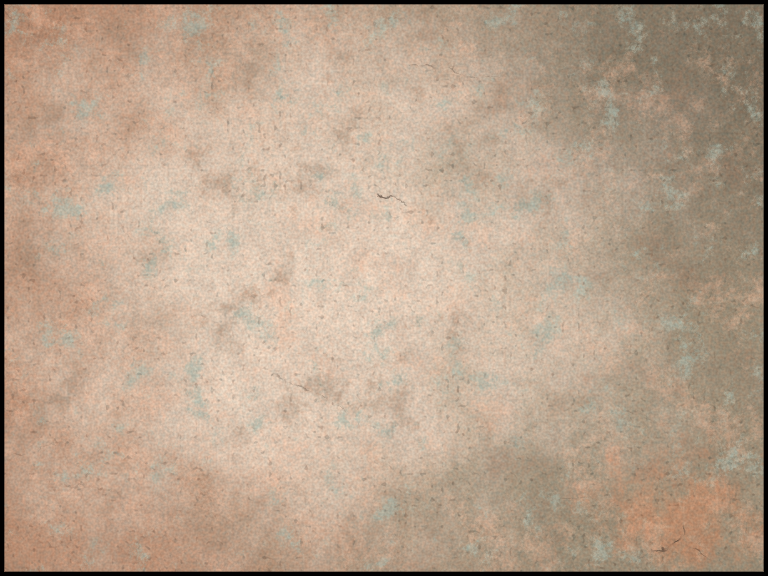
Give the GLSL for this texture, as a WebGL 1 fragment shader.

```glsl
precision highp float;
// Weathered plaster wall: a cream centre fading to rust on the left and olive
// on the right, with broken teal and peach stains, crisp grain and thin cracks.
// Layers of rough gradient noise tint a vignette inside a thin black frame.

uniform vec2 u_resolution;

const vec3 CREAM = vec3(0.880, 0.795, 0.715);
const vec3 RUST = vec3(0.690, 0.530, 0.430);
const vec3 OLIVE = vec3(0.605, 0.545, 0.460);
const vec3 TEAL = vec3(0.640, 0.690, 0.640);
const vec3 PEACH = vec3(0.880, 0.700, 0.590);
const vec3 UMBER = vec3(0.570, 0.470, 0.390);
const vec3 ORANGE = vec3(0.870, 0.560, 0.400);
const vec3 CRACK = vec3(0.300, 0.240, 0.200);
const vec3 FRAME = vec3(0.008, 0.004, 0.004);

vec2 hash2(vec2 cell) {
  vec3 h = fract(cell.xyx * vec3(0.1031, 0.1030, 0.0973));
  h += dot(h, h.yzx + 33.33);
  return fract((h.xx + h.yz) * h.zy);
}

float cornerSlope(vec2 cell, vec2 offset) {
  float angle = 6.2832 * hash2(cell).x;
  return dot(vec2(cos(angle), sin(angle)), offset);
}

float gradientNoise(vec2 p) {
  vec2 i = floor(p);
  vec2 f = p - i;
  vec2 s = f * f * f * (f * (f * 6.0 - 15.0) + 10.0);
  vec2 e = vec2(1.0, 0.0);
  float low = mix(cornerSlope(i, f), cornerSlope(i + e, f - e), s.x);
  float high = mix(cornerSlope(i + e.yx, f - e.yx), cornerSlope(i + e.xx, f - e.xx), s.x);
  return mix(low, high, s.y);
}

// Sum of octaves; a higher roughness keeps more of the small detail.
float fbm(vec2 p, float roughness) {
  float sum = 0.0;
  float gain = 1.0;
  for (int i = 0; i < 6; i++) {
    sum += gain * gradientNoise(p);
    p = mat2(1.6, 1.2, -1.2, 1.6) * p + 17.3;
    gain *= roughness;
  }
  return sum;
}

// Coverage of a crack that tapers and breaks up towards its tip.
float crack(vec2 p, vec2 start, float angle, float len, float width, float pixel) {
  vec2 dir = vec2(cos(angle), sin(angle));
  float along = clamp(dot(p - start, dir), 0.0, len);
  float dist = length(p - start - dir * along);
  float fade = 1.0 - 0.7 * along / len;
  return fade * (1.0 - smoothstep(0.0, width * fade + 0.5 * pixel, dist));
}

float allCracks(vec2 p, float aspect, float pixel) {
  vec2 bend = vec2(fbm(p * 14.0 + 80.0, 0.6), fbm(p * 14.0 + 120.0, 0.6));
  vec2 q = p + 0.014 * bend;
  float cover = 0.0;
  // Three branches meeting near the lower right corner
  for (int i = 0; i < 3; i++) {
    float turn = float(i);
    float len = i == 1 ? 0.11 : 0.065;
    cover = max(cover, 0.75 * crack(q, vec2(0.885 * aspect, 0.062), 1.52 + 2.07 * turn, len, 0.003, pixel));
  }
  // Single cracks on the open wall
  cover = max(cover, 0.75 * crack(q, vec2(0.49 * aspect, 0.662), -0.35, 0.055, 0.003, pixel));
  cover = max(cover, 0.4 * crack(q, vec2(0.355 * aspect, 0.350), -0.45, 0.14, 0.0022, pixel));
  cover = max(cover, 0.45 * crack(q, vec2(0.53 * aspect, 0.885), -0.1, 0.16, 0.0025, pixel));
  // Faint scattered hairlines
  for (int i = 0; i < 6; i++) {
    vec2 seed = hash2(vec2(float(i) + 3.0, 41.0));
    float angle = -0.3 + 1.2 * (hash2(seed * 90.0).y - 0.5);
    cover = max(cover, 0.22 * crack(q, seed * vec2(aspect, 1.0), angle, 0.09, 0.0022, pixel));
  }
  return cover * smoothstep(-0.3, 0.15, gradientNoise(p * 45.0));
}

vec3 plaster(vec2 uv, vec2 p) {
  float broad = fbm(p * 3.2 + 5.0, 0.6);
  float mottle = fbm(p * vec2(12.0, 9.5) + 31.0, 0.72);
  float speck = fbm(p * 40.0 + 67.0, 0.75);
  // Vignette, with the sides in different earth tones
  float radius = length((uv - vec2(0.42, 0.52)) / vec2(0.54, 0.62));
  float light = 1.0 - smoothstep(0.25, 1.12, radius + 0.26 * broad + 0.16 * mottle);
  vec3 side = mix(RUST, OLIVE, smoothstep(0.15, 0.8, uv.x + 0.25 * broad));
  vec3 color = mix(side, CREAM, light);
  color *= 1.0 - 0.18 * smoothstep(0.55, 0.0, length(uv - vec2(1.0, 0.92)));
  // Stains with ragged edges
  float tealMask = smoothstep(0.2, 0.95, fbm(p * 13.0 + 150.0, 0.7) + 0.35 * speck);
  float peachMask = smoothstep(0.0, 0.9, fbm(p * 9.0 + 210.0, 0.7) + 0.35 * speck);
  float umberMask = smoothstep(0.1, 1.0, fbm(p * 8.0 + 260.0, 0.7) + 0.35 * speck);
  float glow = smoothstep(0.14, 0.0, length(uv - vec2(0.88, 0.12)) + 0.1 * mottle);
  color = mix(color, PEACH, 0.4 * peachMask);
  color = mix(color, UMBER, 0.45 * umberMask);
  color = mix(color, TEAL, 0.6 * tealMask);
  color = mix(color, ORANGE, 0.45 * glow);
  // Mottling, crisp grain and small dark pits
  float grain = gradientNoise(p * 231.0) + 0.5 * gradientNoise(p.yx * 137.0 + 9.0);
  float tint = gradientNoise(p * 157.0 + 300.0);
  float pits = smoothstep(0.3, 0.6, gradientNoise(p * 110.0 + 400.0) + 0.2 * mottle);
  color *= 1.0 + 0.05 * mottle + 0.06 * speck + 0.10 * grain - 0.14 * pits;
  return color + 0.045 * tint * vec3(1.0, -0.2, -0.6);
}

void main() {
  float pixel = 1.0 / u_resolution.y;
  float aspect = u_resolution.x * pixel;
  vec2 uv = gl_FragCoord.xy / u_resolution;
  vec2 p = gl_FragCoord.xy * pixel;
  vec3 color = mix(plaster(uv, p), CRACK, allCracks(p, aspect, pixel));
  // Frame
  vec2 margin = min(p, vec2(aspect, 1.0) - p);
  float inside = smoothstep(-0.8 * pixel, 0.8 * pixel, min(margin.x, margin.y) - 0.0075);
  gl_FragColor = vec4(mix(FRAME, color, inside), 1.0);
}
```
